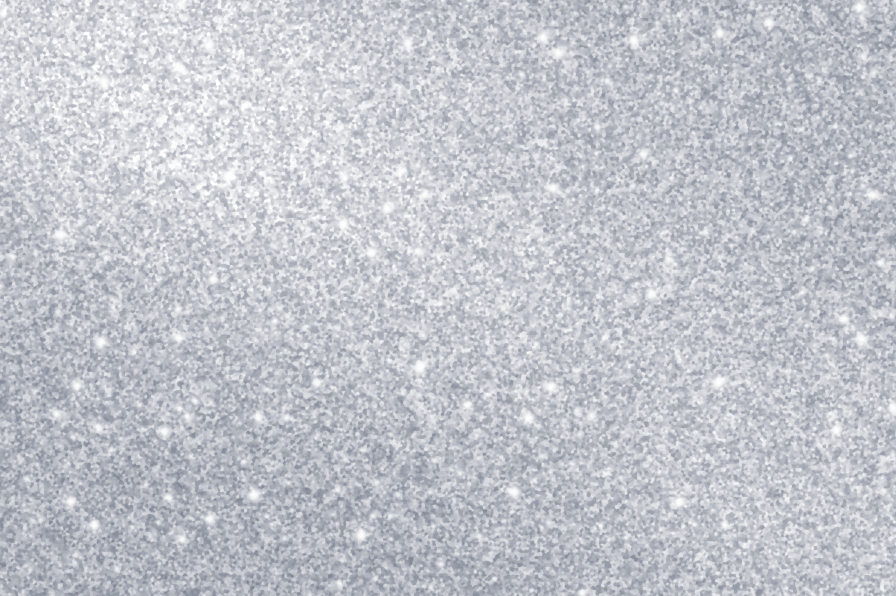
Write a Shadertoy shader that draws this texture.

```glsl
#define GRAIN_SCALE 205.0
#define GRAIN_CONTRAST 0.285
#define CLUMP_SCALE 95.0
#define CLUMP_CONTRAST 0.11
#define FLAKE_SHARPNESS 8.0
#define SPECK_SCALE 46.0
#define SPECK_SHARE 0.22
#define STAR_SCALE 13.0
#define STAR_SHARE 0.34
#define BASE_TONE 0.672
#define COOL_TINT vec3(0.0, 0.05, 0.17)

// Integer hash, three values from 0 to 1
vec3 hash3(vec2 p) {
    uvec3 v = uvec3(ivec3(ivec2(p), 7) + 4096) * 1664525u + 1013904223u;
    v += v.yzx * v.zxy;
    v ^= v >> 16u;
    v += v.yzx * v.zxy;
    return vec3(v >> 8u) / 16777216.0;
}

// Soft cellular noise: flakes melt slightly into their neighbours
float flakeTone(vec2 p) {
    vec2 cell = floor(p);
    float total = 0.0;
    float weights = 0.0;
    for (int y = -1; y <= 1; y++)
    for (int x = -1; x <= 1; x++) {
        vec2 id = cell + vec2(x, y);
        vec3 rnd = hash3(id);
        vec2 toFlake = id + rnd.xy - p;
        float w = exp(-FLAKE_SHARPNESS * dot(toFlake, toFlake));
        total += w * (rnd.z - 0.5);
        weights += w;
    }
    return total / weights;
}

// Bright core with a soft halo and short crossed rays
float glint(vec2 d, float size, float rays) {
    float r2 = dot(d, d) / (size * size);
    float core = exp(-r2) + 0.10 * exp(-r2 * 0.16);
    vec2 a = abs(d) / size;
    float crossed = exp(-a.x * 3.0 - a.y * 0.8) + exp(-a.y * 3.0 - a.x * 0.8);
    return core + rays * crossed;
}

// Scattered glints; size is in canvas heights
float sparkles(vec2 p, float scale, float share, float size, float rays) {
    vec2 cell = floor(p * scale);
    float light = 0.0;
    for (int y = -1; y <= 1; y++)
    for (int x = -1; x <= 1; x++) {
        vec2 id = cell + vec2(x, y);
        vec3 rnd = hash3(id + floor(scale * 31.0));
        if (rnd.z < share) {
            float power = 1.0 - rnd.z / share;
            vec2 d = p - (id + rnd.xy) / scale;
            light += mix(0.3, 1.0, power) * glint(d, size * mix(0.6, 1.1, power), rays);
        }
    }
    return light;
}

// Broad sheen: a pool at upper left and a falling diagonal band
float sheen(vec2 uv) {
    vec2 pool = uv - vec2(0.20, 0.80);
    float band = (uv.x + uv.y - 1.1) * 0.707;
    float ripple = 0.008 * sin(uv.x * 7.0 + 2.0 * sin(uv.y * 9.0));
    return 0.08 * exp(-dot(pool, pool) * 13.0)
         + 0.085 * exp(-band * band * 8.0) + 0.03 * uv.y + ripple;
}

void mainImage(out vec4 fragColor, in vec2 fragCoord) {
    vec2 uv = fragCoord / iResolution.xy;
    vec2 p = fragCoord / iResolution.y;

    // Flakes, averaged over four samples for smooth edges
    float grain = 0.0;
    for (int i = 0; i < 4; i++) {
        vec2 offset = vec2(i % 2, i / 2) * 0.5 - 0.25;
        vec2 q = p + offset / iResolution.y;
        grain += GRAIN_CONTRAST * flakeTone(q * GRAIN_SCALE);
        grain += CLUMP_CONTRAST * flakeTone(q * CLUMP_SCALE * vec2(0.85, 1.15));
    }
    float tone = clamp(BASE_TONE + sheen(uv) + grain * 0.25, 0.0, 1.0);

    // Small specks and larger stars
    float light = 0.7 * sparkles(p, SPECK_SCALE, SPECK_SHARE, 0.0033, 0.0)
                + 1.5 * sparkles(p, STAR_SCALE, STAR_SHARE, 0.0062, 0.25);

    vec3 silver = vec3(tone) + COOL_TINT * (1.0 - tone);
    fragColor = vec4(mix(silver, vec3(1.0), 1.0 - exp(-1.8 * light)), 1.0);
}
```
